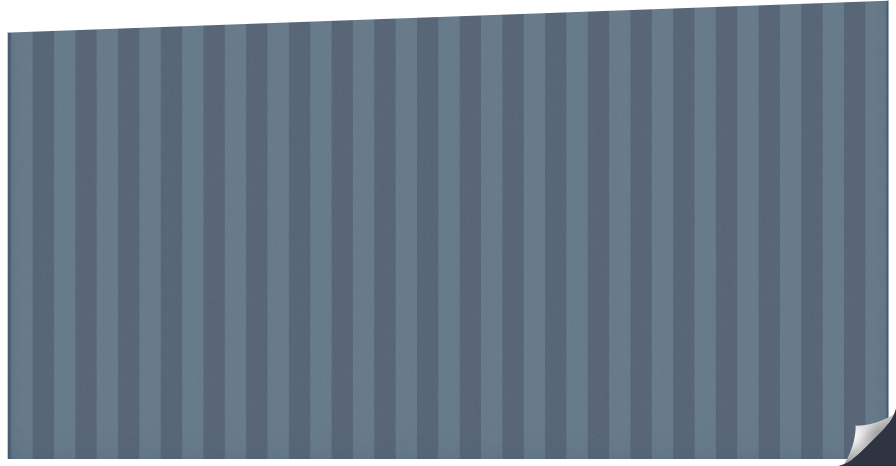
This pattern is drawn by a WebGL 2 fragment shader. Its source:

```glsl
#version 300 es
precision highp float;
// A panel of even two-tone vertical stripes with a slanted top on white.
// Stripes come from fract, the panel from half-planes, and the page curl
// at the lower right from curves measured from that corner.
uniform vec2 u_resolution;
out vec4 fragColor;

#define ASPECT 1.92         // canvas width when its height is 1
#define PERIOD 0.0915       // one dark and one light stripe
#define FIRST_DARK 0.0700   // left side of the first dark stripe
#define PANEL_LEFT 0.0165
#define PANEL_RIGHT 1.9040
#define PANEL_BOTTOM 0.0150
#define TOP_LEFT 0.9300
#define TOP_RIGHT 0.9985
#define FOLD 0.1050         // reach of the dark corner
#define CURL 0.0865         // reach of the curled tip
#define GRAIN 0.010

const vec3 LIGHT_STRIPE = vec3(0.407, 0.482, 0.541);
const vec3 DARK_STRIPE = vec3(0.345, 0.400, 0.467);
const vec3 EDGE_BLUE = vec3(0.25, 0.34, 0.45);
const vec3 PAPER = vec3(1.0);
const vec3 BACKING = vec3(0.19, 0.20, 0.26);

float hash(vec2 p) {
    return fract(sin(dot(p, vec2(127.1, 311.7))) * 43758.5453);
}

// Coverage of the region where d is negative, smoothed over one pixel
float cover(float d, float pixel) {
    return clamp(0.5 - d / pixel, 0.0, 1.0);
}

vec3 stripes(vec2 p, float pixel) {
    float phase = fract((p.x - FIRST_DARK) / PERIOD);
    float d = (abs(phase - 0.25) - 0.25) * PERIOD;
    // Use the nearer neighbour so both sides of a stripe are smoothed
    d = min(d, (1.0 - phase) * PERIOD);
    vec3 color = mix(LIGHT_STRIPE, DARK_STRIPE, cover(d, pixel));
    return color + GRAIN * (hash(floor(p * 266.0)) - 0.5);
}

// Blue shading toward the sides and the bottom of the panel
vec3 shadeEdges(vec3 color, vec2 p) {
    float side = min(p.x - PANEL_LEFT, PANEL_RIGHT - p.x);
    float soft = 0.22 * exp(-max(side, 0.0) / 0.018);
    soft += 0.18 * exp(-max(p.y - PANEL_BOTTOM, 0.0) / 0.025);
    float rim = 0.55 * (1.0 - smoothstep(0.002, 0.007, side));
    return mix(color, EDGE_BLUE, min(soft + rim, 0.8));
}

void main() {
    vec2 p = gl_FragCoord.xy / u_resolution * vec2(ASPECT, 1.0);
    float pixel = 1.0 / u_resolution.y;

    // Panel with its slanted top
    float slope = (TOP_RIGHT - TOP_LEFT) / (PANEL_RIGHT - PANEL_LEFT);
    float top = TOP_LEFT + slope * (p.x - PANEL_LEFT);
    float panel = max(max(PANEL_LEFT - p.x, p.x - PANEL_RIGHT),
                      max(PANEL_BOTTOM - p.y, p.y - top));
    vec3 fabric = shadeEdges(stripes(p, pixel), p);
    vec3 color = mix(PAPER, fabric, cover(panel, pixel));

    // Curled tip, flaring along both sides of the corner
    vec2 c = vec2(ASPECT - p.x, p.y);
    vec2 flare = max(1.0 - c.yx / CURL, 0.0);
    vec2 reach = c - CURL - 0.027 * flare * flare;
    float curl = max(reach.x, reach.y);
    float across = c.x - c.y;
    // The bend is limited so that the fold stays in its corner
    float bend = pow(min(abs(across) / 0.13, 1.0), 4.0);
    float fold = (c.x + c.y - FOLD - 0.023 * bend) * 0.707;
    float tone = mix(0.70, 0.91, smoothstep(0.0, 0.035, fold));
    tone += 0.06 * sin(across * 45.0);
    float tip = cover(max(curl, -fold), pixel);
    color = mix(color, vec3(tone), tip);

    // Dark backing exposed under the fold
    color = mix(color, BACKING, cover(fold, pixel));
    fragColor = vec4(color, 1.0);
}
```
